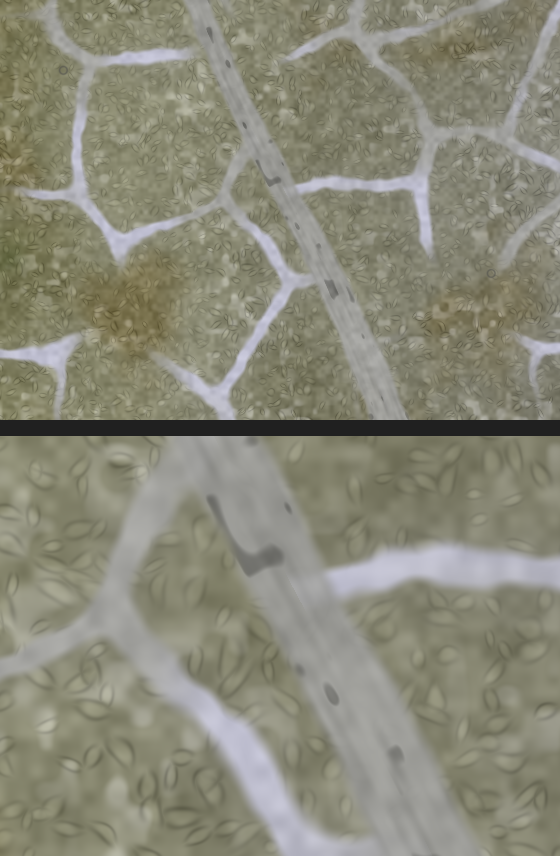
Top, the full canvas; bottom, a detail of the centre.
Give the GLSL for this texture, as a WebGL 2 fragment shader.

```glsl
#version 300 es
precision highp float;
// Leaf tissue under a microscope: pale branching veins over mottled olive cells.
uniform vec2 u_resolution;
out vec4 outColor;

float hash(vec2 p) {
    vec3 q = fract(p.xyx * 0.1031);
    q += dot(q, q.yzx + 33.33);
    return fract((q.x + q.y) * q.z);
}

vec2 hash2(vec2 p) {
    return vec2(hash(p + 3.7), hash(p + 61.3));
}

float noise(vec2 p) {
    vec2 i = floor(p), f = fract(p);
    f = f * f * (3.0 - 2.0 * f);
    return mix(mix(hash(i), hash(i + vec2(1, 0)), f.x),
               mix(hash(i + vec2(0, 1)), hash(i + vec2(1, 1)), f.x), f.y);
}

float fbm(vec2 p) {
    float sum = 0.0, amp = 0.533;
    for (int i = 0; i < 4; i++) {
        sum += amp * noise(p);
        p = mat2(1.6, 1.2, -1.2, 1.6) * p + 7.1;
        amp *= 0.5;
    }
    return sum;
}

// Distance to cell borders, blended so that junctions swell slightly.
float networkDistance(vec2 p, float seed) {
    vec2 base = floor(p), nearestId = base, nearest = vec2(9.0);
    for (int y = -1; y <= 1; y++)
    for (int x = -1; x <= 1; x++) {
        vec2 id = base + vec2(x, y);
        vec2 r = id + 0.12 + 0.76 * hash2(id + seed) - p;
        if (dot(r, r) < dot(nearest, nearest)) { nearest = r; nearestId = id; }
    }
    float sum = 0.0;
    for (int y = -2; y <= 2; y++)
    for (int x = -2; x <= 2; x++) {
        if (x == 0 && y == 0) continue;
        vec2 id = nearestId + vec2(x, y);
        vec2 r = id + 0.12 + 0.76 * hash2(id + seed) - p;
        sum += exp(-35.0 * dot(0.5 * (nearest + r), normalize(r - nearest)));
    }
    return max(0.0, -log(sum + 1e-9) / 35.0);
}

// Small oval cells: x = dark curved walls, y = pale interiors.
vec2 ovalCells(vec2 p) {
    vec2 g = p * 44.0, base = floor(g), result = vec2(0.0);
    for (int y = -1; y <= 1; y++)
    for (int x = -1; x <= 1; x++) {
        vec2 id = base + vec2(x, y);
        float angle = 6.2832 * hash(id + 19.0), present = step(0.4, hash(id + 47.0));
        float c = cos(angle), s = sin(angle);
        vec2 q = mat2(c, -s, s, c) * (g - id - hash2(id));
        q /= vec2(0.5, 0.27) * (0.7 + 0.5 * hash(id + 83.0));
        float r = length(q);
        float wall = exp(-pow((r - 1.0) / 0.28, 2.0)) * abs(q.y) / (r + 0.01);
        result = max(result, present * vec2(wall, 1.0 - smoothstep(0.3, 1.0, r)));
    }
    return result;
}

void main() {
    vec2 p = gl_FragCoord.xy / u_resolution.y;
    vec2 center = vec2(0.5 * u_resolution.x / u_resolution.y, 0.5);
    vec2 wobble = vec2(noise(p * 9.0), noise(p * 9.0 + 31.0)) - 0.5;
    vec2 fineWobble = vec2(noise(p * 40.0), noise(p * 40.0 + 13.0)) - 0.5;

    // Broad tissue tones with uneven lighting
    vec2 off = p - center;
    float tone = 0.80 + 0.75 * (fbm(p * 2.6 + 4.0) - 0.5) - 0.28 * dot(off, off);
    vec3 color = mix(vec3(0.36, 0.35, 0.23), vec3(0.56, 0.56, 0.48), tone);
    color.b += 0.05 * off.x;
    float brown = smoothstep(0.52, 0.8, fbm(p * 3.4 + 23.0));
    color = mix(color, vec3(0.43, 0.38, 0.21), 0.6 * brown);
    float green = smoothstep(0.66, 0.9, fbm(p * 2.8 + 51.0));
    color = mix(color, vec3(0.28, 0.34, 0.17), 0.7 * green);

    // Fine mottling, pale spots and cell walls
    vec2 ovals = ovalCells(p + 0.012 * fineWobble);
    float clusters = smoothstep(0.25, 0.75, noise(p * 9.0 + 70.0));
    float spots = smoothstep(0.52, 0.88, noise(p * 52.0 + 5.0)) * (0.35 + clusters);
    color += 0.10 * (noise(p * 95.0) - 0.5) + 0.07 * (noise(p * 34.0) - 0.5);
    color += vec3(0.10, 0.10, 0.12) * spots + vec3(0.045, 0.045, 0.04) * ovals.y;
    color -= vec3(0.085, 0.085, 0.075) * ovals.x * (0.5 + 0.6 * clusters);

    // Diagonal midrib, which separates two independent vein networks
    float across = 0.908 * (p.x - 0.93 + 0.46 * p.y - 0.012 * sin(6.0 * p.y));
    float along = p.y - 0.46 * p.x;
    float ribWidth = mix(0.041, 0.026, p.y) + 0.008 * (noise(p * 24.0) - 0.5);

    // Fine veins fade in and out along their length
    float d = networkDistance((p + 0.045 * wobble + 0.009 * fineWobble) * 2.9 + 0.35,
                              across > 0.0 ? 37.0 : 11.0) / 2.9;
    float strength = smoothstep(0.2, 0.48, noise(p * 3.6 + 90.0));
    float width = 0.006 + 0.007 * strength;
    float vein = strength * (1.0 - smoothstep(width - 0.006, width + 0.007, d));
    float fibres = noise(p * 75.0 + 8.0) - 0.5;
    vec3 veinColor = mix(vec3(0.65, 0.65, 0.64), vec3(0.77, 0.77, 0.85),
                         smoothstep(0.2, 0.65, noise(p * 6.0 + 44.0)));
    color = mix(color, vec3(0.63, 0.63, 0.66), 0.32 * strength * exp(-d * 38.0));
    color = mix(color, veinColor + 0.10 * fibres, 0.93 * vein);

    // Midrib with lengthwise streaks and dark flecks
    float rib = 1.0 - smoothstep(ribWidth - 0.007, ribWidth + 0.007, abs(across));
    float streaks = noise(vec2(across * 150.0, along * 16.0)) - 0.5;
    float flecks = smoothstep(0.80, 0.93, noise(vec2(across * 75.0, along * 30.0) + 17.0));
    vec3 ribColor = vec3(0.61, 0.61, 0.60) + 0.08 * streaks + 0.07 * fibres - 0.17 * flecks;
    ribColor += 0.05 * smoothstep(0.4, 0.8, noise(p * 5.0 + 3.0));
    color = mix(color, ribColor, 0.9 * rib);

    // Sparse round bubbles
    vec2 cell = floor(p * 4.0);
    float r = length(fract(p * 4.0) - 0.25 - 0.5 * hash2(cell + 7.0)) / 4.0;
    float bubble = exp(-pow((r - 0.009) / 0.0024, 2.0)) * step(0.86, hash(cell + 29.0));
    color = mix(color, vec3(0.32, 0.32, 0.30), 0.6 * bubble);

    outColor = vec4(clamp(color, 0.0, 1.0), 1.0);
}
```
